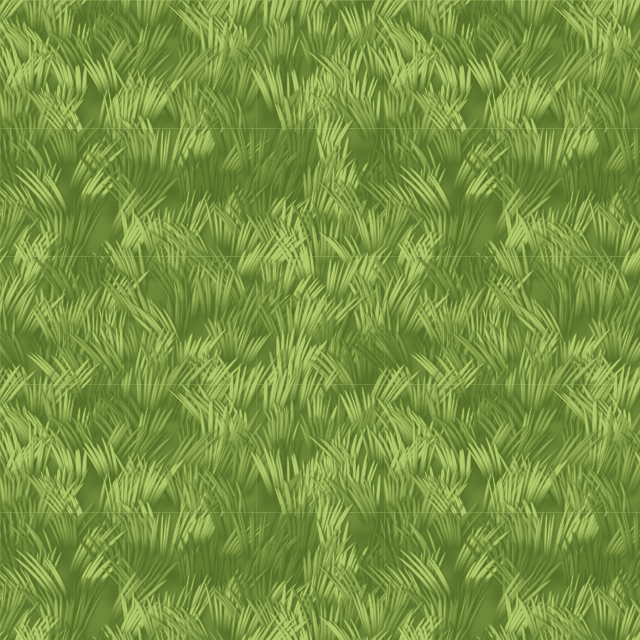
Write a WebGL 2 fragment shader that draws this texture.

```glsl
#version 300 es
precision highp float;
// Draws a repeating meadow of fanned, curved grass blades with faint tile seams.

uniform vec2 u_resolution;
out vec4 fragColor;

// Layout, in canvas units
const float SEAMS = 5.0;                // seam cells across and down
const float PERIOD = 3.0 / SEAMS;       // the grass repeats every three seam cells
const vec2 TUFTS = vec2(12.0, 24.0);    // tufts in one period
const vec2 CELL = PERIOD / TUFTS;
const int BLADES = 7;
const int SIDE_CELLS = 2;               // neighbours a leaning blade can reach
const int ROWS_BELOW = 4;

// Blades
const float MIN_HEIGHT = 0.052;
const float MAX_HEIGHT = 0.095;
const float HALF_WIDTH = 0.0045;
const float LEAN = 0.68;
const float FAN = 0.22;
const float ROOT_SPREAD = 0.014;
const float EDGE_SOFTNESS = 0.0024;
const float SHADOW_SIZE = 0.0038;
const float SHADOW_STRENGTH = 0.45;

// Tones, from 0 (shade) to 1 (light)
const float ROOT_TONE = 0.08;
const float TIP_TONE = 0.2;
const float TIP_RANGE = 1.0;
const float FLANK_TONE = 0.2;
const float CLUMP_TONE = 0.95;
const float CLUMPS = 9.0;               // light and dark clumps across a period

// Seams
const float SEAM_HALF_WIDTH = 0.0007;
const vec2 SEAM_STRENGTH = vec2(0.20, 0.38);  // vertical, horizontal

// Colours
const vec3 SHADE = vec3(0.30, 0.41, 0.14);
const vec3 MID = vec3(0.45, 0.56, 0.235);
const vec3 LIGHT = vec3(0.70, 0.80, 0.425);
const vec3 SEAM = vec3(0.69, 0.77, 0.45);

// Integer hash giving three values from 0 to 1
vec3 hash3(vec2 cell, int index) {
    uvec3 v = uvec3(uvec2(cell), uint(index)) * 1664525u + 1013904223u;
    v.x += v.y * v.z; v.y += v.z * v.x; v.z += v.x * v.y;
    v ^= v >> 16u;
    v.x += v.y * v.z; v.y += v.z * v.x; v.z += v.x * v.y;
    return vec3(v >> 8u) / 16777216.0;
}

// Smooth value noise that wraps with the period, two channels
vec2 wrappedNoise(vec2 p, float cells) {
    p *= cells / PERIOD;
    vec2 i = floor(p), f = smoothstep(0.0, 1.0, p - i);
    vec2 a = mod(i, cells), b = mod(i + 1.0, cells);
    vec2 low = mix(hash3(a, 99).xy, hash3(vec2(b.x, a.y), 99).xy, f.x);
    vec2 high = mix(hash3(vec2(a.x, b.y), 99).xy, hash3(b, 99).xy, f.x);
    return mix(low, high, f.y);
}

// Paints one blade over the tone below it
float paintBlade(float paint, vec2 p, float height, float reach, float width,
                 float tip, float softness) {
    float t = p.y / height;
    if (t <= 0.0 || t >= 1.0) return paint;
    float slope = reach / height * (0.5 + t);
    float across = (p.x - reach * t * (0.5 + 0.5 * t)) * inversesqrt(1.0 + slope * slope);
    float w = width * pow(1.0 - t, 0.65) * (0.6 + 0.9 * t);
    float fade = smoothstep(0.0, 0.3, t) * smoothstep(1.0, 0.9, t);

    // Soft shadow to one side, then the blade with a darker flank
    float shadow = 1.0 - smoothstep(w * 0.6, w + SHADOW_SIZE, abs(across - 0.0014));
    paint = mix(paint, 0.02, shadow * fade * SHADOW_STRENGTH);
    float body = clamp(0.5 + (w - abs(across)) / softness, 0.0, 1.0);
    float flank = smoothstep(-0.3, 0.9, across / (w + 0.0003)) - 0.35;
    float tone = mix(ROOT_TONE, tip, smoothstep(0.0, 0.7, t)) - FLANK_TONE * flank;
    return mix(paint, tone, body * fade);
}

// Layers the tufts from the back row to the front row
float paintGrass(vec2 p, float softness) {
    vec2 home = floor(p / CELL);
    float paint = 0.08 + 0.3 * wrappedNoise(p, 20.0).x;
    for (int row = 0; row <= ROWS_BELOW; row++) {
        for (int column = -SIDE_CELLS; column <= SIDE_CELLS; column++) {
            vec2 cell = home + vec2(column, -row);
            vec2 id = mod(cell, TUFTS);
            vec3 place = hash3(id, 0);
            vec3 look = hash3(id, 1);
            vec2 root = (cell + place.xy * vec2(1.0, 0.8)) * CELL;

            // Nearby tufts share part of their lean and lightness
            vec2 clump = wrappedNoise(root, CLUMPS);
            float lean = (mix(place.z, clump.y, 0.35) * 2.0 - 1.0) * LEAN * 1.5;
            lean = clamp(lean, -LEAN, LEAN);
            float tuftTone = TIP_TONE + CLUMP_TONE * (clump.x - 0.5);
            for (int i = 0; i < BLADES; i++) {
                vec3 vary = hash3(id, i + 2);
                float fan = 2.0 * (float(i) + vary.x) / float(BLADES) - 1.0;
                vec2 offset = vec2(fan * ROOT_SPREAD, vary.y * 0.2 * CELL.y);
                float height = mix(MIN_HEIGHT, MAX_HEIGHT, 0.6 * look.x + 0.4 * vary.y);
                float reach = height * (lean + fan * FAN);
                float width = HALF_WIDTH * mix(0.45, 1.1, vary.z);
                float tip = max(tuftTone + TIP_RANGE * mix(look.y, vary.x, 0.3), 0.2);
                paint = paintBlade(paint, p - root - offset, height, reach, width, tip, softness);
            }
        }
    }
    return paint;
}

void main() {
    // Tiles start at the upper left corner
    vec2 p = gl_FragCoord.xy / u_resolution - vec2(0.0, 1.0);
    float pixel = 1.0 / u_resolution.y;

    float tone = paintGrass(p, max(pixel, EDGE_SOFTNESS));
    vec3 color = mix(SHADE, MID, clamp(tone / 0.4, 0.0, 1.0));
    color = mix(color, LIGHT, clamp((tone - 0.4) / 0.6, 0.0, 1.0));

    // Thin worn seams along the left and top of each cell
    vec2 edge = fract(vec2(p.x, -p.y) * SEAMS) / SEAMS - SEAM_HALF_WIDTH;
    vec2 line = clamp(0.5 + (SEAM_HALF_WIDTH - abs(edge)) / pixel, 0.0, 1.0);
    line *= SEAM_STRENGTH * mix(0.6, 1.2, wrappedNoise(p, 40.0).x);
    color = mix(color, SEAM, max(line.x, line.y));
    fragColor = vec4(color, 1.0);
}
```
